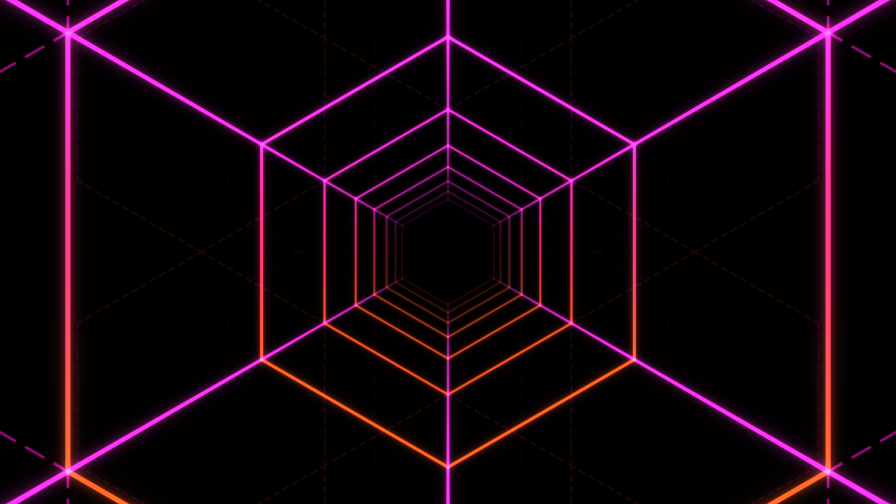
Reproduce this background procedurally as a Shadertoy shader.

```glsl
// Neon tunnel of nested hexagons receding in perspective, crossed by six spokes.
// Angular folding reduces every outline to one edge; each ring is a distance
// line plus glow, and every second ring casts dashed echoes beyond its corners.

const vec3 MAGENTA = vec3(0.99, 0.17, 0.88);
const vec3 ORANGE  = vec3(0.98, 0.32, 0.10);
const vec3 ROSE    = vec3(0.97, 0.18, 0.42);
const vec3 ECHO    = vec3(0.85, 0.07, 0.72);
const vec3 BACKDROP = vec3(0.004, 0.0, 0.002);

const int   RINGS = 8;
const float RING_SCALE  = 0.7255;  // apothem = RING_SCALE / (index + RING_OFFSET)
const float RING_OFFSET = 0.962;
const float MIN_WIDTH   = 0.0008;  // half width of the farthest lines
const float WIDTH_GROWTH = 0.0052; // extra half width per unit of size
const float GLOW_REACH  = 0.011;
const float GLOW_POWER  = 0.38;
const float ECHO_POWER  = 0.85;
const float DASH_LENGTH = 0.075;   // dash period per unit of ring size
const float SECTOR = 1.04719755;   // sixty degrees
const float HALF_SECTOR = 0.52359878;

// Rotates p into the sixty degree sector centred on the x axis.
vec2 foldSector(vec2 p, float offset) {
    float angle = atan(p.y, p.x);
    float turn = floor((angle - offset) / SECTOR + 0.5) * SECTOR + offset;
    float c = cos(turn), s = sin(turn);
    return vec2(c * p.x + s * p.y, c * p.y - s * p.x);
}

float solidLine(float d, float halfWidth, float pixel) {
    return 1.0 - smoothstep(halfWidth - pixel, halfWidth + pixel, d);
}

// Sharp core with a soft halo that widens towards the viewer.
float neonLine(float d, float size, float pixel) {
    float halfWidth = MIN_WIDTH + WIDTH_GROWTH * size;
    float halo = exp(-max(d - halfWidth, 0.0) / (0.001 + GLOW_REACH * size));
    return solidLine(d, halfWidth, pixel) + GLOW_POWER * halo;
}

// Lines sink into the dark towards the vanishing point.
float depthFade(float radius) {
    return min(1.0, 1.45 * sqrt(radius)) * smoothstep(0.07, 0.2, radius);
}

// Magenta above, rose at the middle, orange below.
vec3 ringColor(float height) {
    vec3 lower = mix(ORANGE, ROSE, smoothstep(-0.6, 0.1, height));
    return mix(lower, MAGENTA, smoothstep(0.0, 0.75, height));
}

void mainImage(out vec4 fragColor, in vec2 fragCoord) {
    float pixel = 1.0 / iResolution.y;
    vec2 p = (fragCoord - 0.5 * iResolution.xy) * pixel;
    vec2 edge = foldSector(p, 0.0);
    vec2 spoke = foldSector(p, HALF_SECTOR);
    vec3 color = BACKDROP;

    // Spokes through the corners
    float spokeLight = neonLine(abs(spoke.y), spoke.x * 0.87, pixel);
    color += MAGENTA * spokeLight * depthFade(spoke.x) * 0.9;

    for (int i = 0; i < RINGS; i++) {
        // Main rings
        float apothem = RING_SCALE / (float(i) + RING_OFFSET);
        float radius = apothem / cos(HALF_SECTOR);
        float fade = depthFade(radius);
        float ring = neonLine(abs(edge.x - apothem), apothem, pixel);
        color += ringColor(p.y / radius) * ring * fade;

        // Dashed echoes touching the corners of every second ring
        if (i % 2 == 0) {
            vec2 echo = foldSector(spoke - vec2(2.0 * radius, 0.0), HALF_SECTOR);
            float period = DASH_LENGTH * radius;
            float dash = abs(fract(echo.y / period) - 0.5) * period;
            float gap = 1.0 - smoothstep(-pixel, pixel, dash - 0.34 * period);
            float halfWidth = MIN_WIDTH + 0.5 * WIDTH_GROWTH * apothem;
            float outline = solidLine(abs(echo.x - apothem), halfWidth, pixel);
            color += ECHO * outline * gap * ECHO_POWER * apothem * fade;
        }
    }

    fragColor = vec4(min(color, 1.0), 1.0);
}
```
